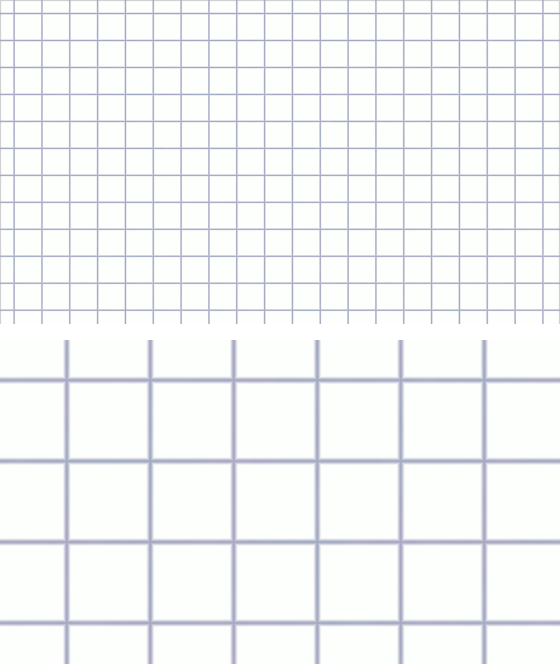
Top: the whole. Bottom: its middle third, enlarged.
A Shadertoy shader for this pattern:

```glsl
#define PITCH vec2(0.0497, 0.08325)      // cell size, fraction of canvas
#define FIRST_LINE vec2(0.0252, 0.0417)  // first lines from left and top
#define LINE_HALF 0.0013                 // half line width, in canvas widths
#define LINE_SOFT 0.0014                 // edge bleed, in canvas widths
#define EDGE_WIDTH 0.0013                // pale rim of the sheet
#define PAPER vec3(0.993, 1.0, 0.993)
#define INK_BLUE vec3(0.62, 0.66, 0.75)
#define INK_VIOLET vec3(0.66, 0.64, 0.76)
#define EDGE_GREY vec3(0.82, 0.82, 0.83)
#define PAPER_MOTTLE 0.008
#define INK_WEAR 0.10

vec2 hashGradient(vec2 cell) {
    float h = fract(sin(dot(cell, vec2(127.1, 311.7))) * 43758.5);
    return vec2(cos(6.2832 * h), sin(6.2832 * h));
}

float gradientNoise(vec2 p) {
    vec2 i = floor(p), f = fract(p);
    vec2 u = f * f * f * (f * (f * 6.0 - 15.0) + 10.0);
    vec2 e = vec2(1.0, 0.0);
    float a = dot(hashGradient(i), f);
    float b = dot(hashGradient(i + e.xy), f - e.xy);
    float c = dot(hashGradient(i + e.yx), f - e.yx);
    float d = dot(hashGradient(i + e.xx), f - e.xx);
    return mix(mix(a, b, u.x), mix(c, d, u.x), u.y);
}

// Signed cell-space offset to the nearest line on each axis
vec2 nearestLine(vec2 uv) {
    return fract((uv - FIRST_LINE) / PITCH + 0.5) - 0.5;
}

void mainImage(out vec4 fragColor, in vec2 fragCoord) {
    vec2 uv = fragCoord / iResolution.xy;
    uv.y = 1.0 - uv.y;
    vec2 aspect = vec2(1.0, iResolution.y / iResolution.x);
    vec2 p = uv * aspect;
    float pixel = 1.0 / iResolution.x;

    // Paper with a faint warm mottle
    vec3 color = PAPER - PAPER_MOTTLE * vec3(0.5, 0.4, 1.0) * abs(gradientNoise(p * 90.0));

    // Pale rim on the left, right and top
    float rim = min(min(p.x, 1.0 - p.x), p.y);
    color = mix(color, EDGE_GREY, 1.0 - smoothstep(EDGE_WIDTH, EDGE_WIDTH + pixel, rim));

    // Ruled lines with soft edges
    vec2 dist = abs(nearestLine(uv)) * PITCH * aspect;
    float soft = max(LINE_SOFT, 0.7 * pixel);
    vec2 ruled = 1.0 - smoothstep(vec2(LINE_HALF - soft), vec2(LINE_HALF + soft), dist);
    float coverage = max(ruled.x, ruled.y);

    // Ink drifts in hue and fades slightly along the lines
    float hue = clamp(0.5 + gradientNoise(p * 14.0), 0.0, 1.0);
    float wear = INK_WEAR * abs(gradientNoise(p * 45.0 + 7.0));
    color = mix(color, mix(INK_BLUE, INK_VIOLET, hue), coverage * (1.0 - wear));

    fragColor = vec4(color, 1.0);
}
```
